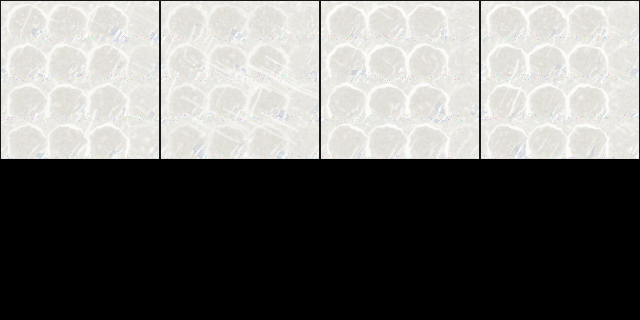
Write a Shadertoy shader that draws this pattern.

```glsl
// Four pale panels of embossed scale arches with scratches, above a black lower half.

float hash(vec2 p) {
    p = fract(p * vec2(0.1031, 0.1197));
    p += dot(p, p.yx + 33.3);
    return fract((p.x + p.y) * p.x * 7.3 + p.y * 41.7);
}

// Cellular noise: distance to the nearest point, and that point's random id
vec2 cellular(vec2 p) {
    vec2 best = vec2(9.0, 0.0);
    for (int j = -1; j <= 1; j++)
    for (int i = -1; i <= 1; i++) {
        vec2 cell = floor(p) + vec2(i, j);
        vec2 point = cell + vec2(hash(cell + 7.0), hash(cell + 61.0));
        float d = length(p - point);
        if (d < best.x) best = vec2(d, hash(cell + 113.0));
    }
    return best;
}

float segment(vec2 p, vec2 a, vec2 b) {
    vec2 ab = b - a;
    return length(p - a - ab * clamp(dot(p - a, ab) / dot(ab, ab), 0.0, 1.0));
}

// Open arch with straight sides, in a unit cell with y pointing down
float arch(vec2 p) {
    vec2 path[8] = vec2[8](vec2(0.04, 0.82), vec2(0.0, 0.58), vec2(0.02, 0.3), vec2(0.22, 0.1),
        vec2(0.5, 0.04), vec2(0.82, 0.17), vec2(1.0, 0.4), vec2(0.97, 0.82));
    float d = 9.0;
    for (int i = 0; i < 7; i++) d = min(d, segment(p, path[i], path[i + 1]));
    return d;
}

// Bright strokes: long shallow ones on the second panel, a few steep ones elsewhere
float scratches(vec2 q, float panel, float aa) {
    float worn = float(panel == 1.0);
    int count = panel == 1.0 ? 15 : panel == 0.0 ? 6 : panel == 3.0 ? 2 : 0;
    float light = 0.0;
    for (int i = 0; i < count; i++) {
        vec2 seed = vec2(float(i) * 3.0 + 5.0, panel * 17.0 + 2.0);
        vec2 start = vec2(hash(seed), hash(seed + 29.0));
        bool steep = worn < 0.5 || i % 4 == 3;
        start = mix(start, vec2(0.04, 0.32) + start * vec2(0.65, 0.55), worn);
        vec2 way = steep ? vec2(0.07, -0.17) : vec2(0.36, 0.18) * (0.4 + hash(seed + 43.0));
        float width = 0.004 + 0.005 * hash(seed + 71.0);
        float d = segment(q, start, start + way);
        light = max(light, (1.0 - smoothstep(width - aa, width + aa, d)) * (0.5 + 0.5 * hash(seed + 83.0)));
    }
    return light;
}

void mainImage(out vec4 fragColor, in vec2 fragCoord) {
    // Panels are unit squares, y pointing down from the top edge
    float aa = 2.0 / iResolution.y;
    vec2 p = vec2(fragCoord.x, iResolution.y - fragCoord.y) * aa;
    float panel = floor(p.x);
    vec2 q = vec2(fract(p.x), p.y);

    // Four rows of scales, slightly wobbly
    vec2 wobble = 0.004 * sin(q.yx * vec2(47.0, 39.0) + panel) + 0.002 * sin(q.yx * 131.0 + q * 60.0);
    vec2 grid = (q + wobble - vec2(0.05, 0.018)) * 4.0;
    vec2 id = floor(grid);
    vec2 c = fract(grid);

    // Mottled ground, darker and warmer inside each scale
    vec2 grain = cellular(p * 38.0);
    vec2 fine = cellular(p * 85.0 + 9.0);
    float inside = 1.0 - smoothstep(0.3, 0.5, length((c - vec2(0.49, 0.47)) * vec2(1.0, 1.05)));
    inside *= id.x > 2.0 ? 0.4 : 1.0;
    vec3 color = mix(vec3(0.925, 0.918, 0.896), vec3(0.887, 0.877, 0.85), inside);
    color = mix(color, vec3(0.89, 0.89, 0.88), 0.6 * step(0.7, grain.y));
    color += 0.025 * (fine.y - 0.5) + 0.02 * (0.5 - grain.x);

    // Slanted flecks, bluish at the lower right of the scales
    mat2 slant = mat2(0.8, 0.6, -0.6, 0.8);
    vec2 fleck = cellular(slant * p * vec2(1.0, -1.0) * vec2(24.0, 24.0) * mat2(0.8, 0.0, 0.0, 0.8)
        + sin(p.yx * 21.0));
    float corner = 1.0 - smoothstep(0.1, 0.42, length(c - vec2(0.8, 0.8)));
    vec2 along = slant * vec2(c.x, -c.y);
    float stripes = smoothstep(0.2, 0.9, sin(along.x * 34.0 + fleck.y * 4.0));
    color = mix(color, vec3(0.97, 0.975, 0.985), 0.75 * stripes * corner);
    color -= vec3(0.09, 0.06, 0.01) * corner * smoothstep(0.75, 1.0, fleck.y) * (1.0 - stripes);
    color += 0.035 * smoothstep(0.4, 0.1, fleck.x) * step(0.65, fleck.y);

    // White arches, faint past the third column and broken on the worn panel
    float ridge = 0.0;
    for (int i = -1; i <= 1; i++) {
        float column = id.x + float(i);
        float strength = column < 0.0 ? 0.0 : column > 2.0 ? 0.35 : 1.0;
        float wear = hash(vec2(column * 5.0 + 3.0, id.y * 9.0 + 40.0));
        if (panel == 1.0) strength *= mix(0.4, 1.0, wear) * (1.0 - 0.65 * smoothstep(0.55, 0.95, q.y));
        if (panel == 0.0) strength *= 0.75 + 0.25 * wear;
        float d = arch(c - vec2(i, 0));
        float width = 0.03 + 0.015 * sin(grid.x * 7.0 + grid.y * 5.0);
        ridge = max(ridge, strength * (1.0 - smoothstep(width - 4.0 * aa, width + 4.0 * aa, d)));
    }
    color = mix(color, vec3(0.985, 0.985, 0.975), ridge);
    color = mix(color, vec3(0.98, 0.98, 0.97), 0.9 * scratches(q + wobble * 0.6, panel, aa));

    // Tiny tinted specks along the foot of each row
    float foot = smoothstep(0.7, 0.82, c.y) * (1.0 - smoothstep(0.92, 1.0, c.y));
    float speck = foot * step(0.72, fine.y) * (1.0 - smoothstep(0.15, 0.4, fine.x));
    vec3 tint = 0.5 + 0.5 * cos(fine.y * 90.0 + vec3(0.0, 2.1, 4.2));
    color = mix(color, 0.55 + 0.4 * tint, 0.6 * speck);

    // Thin black frames and the empty lower half
    float edge = min(min(q.x, 1.0 - q.x), min(q.y, 0.998 - q.y));
    color *= smoothstep(0.005 - 0.5 * aa, 0.005 + 0.5 * aa, edge);
    fragColor = vec4(clamp(color, 0.0, 1.0), 1.0);
}
```
